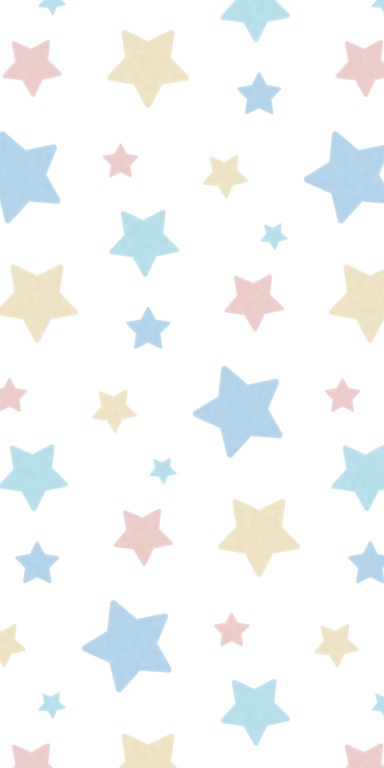
A Shadertoy shader for this pattern:

```glsl
// Soft pastel stars in four colours and two sizes, scattered on white in a staggered repeat.

const float PI = 3.14159265;

// Gradient noise
vec2 hashGradient(vec2 cell) {
    float angle = 2.0 * PI * fract(sin(dot(cell, vec2(127.1, 311.7))) * 43758.5);
    return vec2(cos(angle), sin(angle));
}

float gradientNoise(vec2 p) {
    vec2 i = floor(p), f = fract(p);
    vec2 u = f * f * (3.0 - 2.0 * f);
    vec2 e = vec2(1.0, 0.0);
    float a = dot(hashGradient(i), f);
    float b = dot(hashGradient(i + e.xy), f - e.xy);
    float c = dot(hashGradient(i + e.yx), f - e.yx);
    float d = dot(hashGradient(i + e.xx), f - e.xx);
    return mix(mix(a, b, u.x), mix(c, d, u.x), u.y);
}

// Signed distance to a plump five-pointed star with rounded tips;
// turn is clockwise from one tip pointing up
float starDistance(vec2 p, float radius, float turn) {
    float angle = mod(atan(p.x, p.y) - turn + PI / 5.0, 2.0 * PI / 5.0) - PI / 5.0;
    p = length(p) * vec2(cos(angle), abs(sin(angle)));
    vec2 tip = vec2(0.93 * radius, 0.0);
    vec2 inner = 0.485 * radius * vec2(cos(PI / 5.0), sin(PI / 5.0));
    vec2 edge = inner - tip, q = p - tip;
    float d = length(q - edge * clamp(dot(q, edge) / dot(edge, edge), 0.0, 1.0));
    return -d * sign(edge.x * q.y - edge.y * q.x) - 0.07 * radius;
}

// Offset from the nearest copy: each row down shifts a third of a repeat left
vec2 staggeredRepeat(vec2 p) {
    float row = round(p.y / 30.53);
    p -= row * vec2(14.45, 30.53);
    p.x -= 43.36 * round(p.x / 43.36);
    return p;
}

void mainImage(out vec4 fragColor, in vec2 fragCoord) {
    // The canvas is 100 units tall
    float pixel = 100.0 / iResolution.y;
    vec2 p = fragCoord * pixel;

    // Yellow, pink, aqua, blue
    vec3 tints[4] = vec3[4](
        vec3(0.93, 0.89, 0.77), vec3(0.92, 0.80, 0.79),
        vec3(0.715, 0.875, 0.918), vec3(0.70, 0.83, 0.915));

    // Centre, radius and turn: four large stars, then four small
    vec4 stars[8] = vec4[8](
        vec4(19.27, 91.5, 5.6, PI), vec4(4.15, 91.4, 4.05, PI - 0.04),
        vec4(18.75, 68.7, 4.75, PI - 0.03), vec4(31.4, 46.5, 6.3, -0.38),
        vec4(29.3, 77.2, 3.05, PI - 0.06), vec4(15.7, 78.9, 2.42, 0.0),
        vec4(21.2, 38.8, 1.85, PI - 0.08), vec4(19.3, 57.05, 3.0, 0.0));

    // Faint mottling inside the stars
    float mottle = 0.018 * gradientNoise(p * 1.1) + 0.012 * gradientNoise(p * 2.7);

    vec3 color = vec3(1.0);
    for (int i = 0; i < 8; i++) {
        vec4 star = stars[i];
        float d = starDistance(staggeredRepeat(p - star.xy), star.z, star.w);
        // Paler rim
        vec3 fill = mix(tints[i % 4] + mottle, vec3(1.0), 0.2 * smoothstep(-0.4, 0.0, d));
        color = mix(color, fill, smoothstep(0.8 * pixel, -0.8 * pixel, d));
    }
    fragColor = vec4(color, 1.0);
}
```
